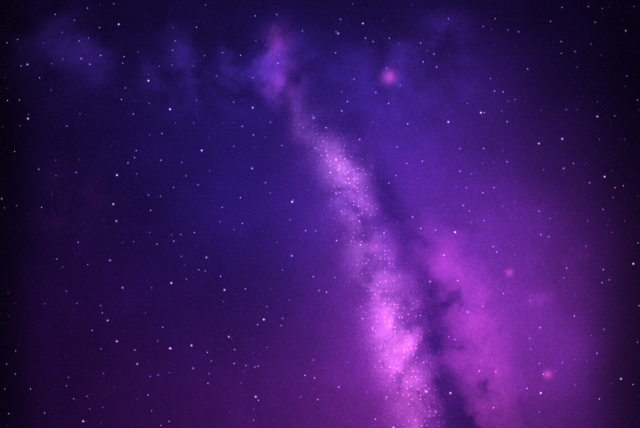
Write a Shadertoy shader that draws this texture.

```glsl
float hash(vec2 p) {
    vec3 q = fract(vec3(p.xyx) * 0.1031);
    q += dot(q, q.yzx + 33.33);
    return fract((q.x + q.y) * q.z);
}

float valueNoise(vec2 p) {
    vec2 cell = floor(p);
    vec2 f = fract(p);
    f = f * f * (3.0 - 2.0 * f);
    float low = mix(hash(cell), hash(cell + vec2(1, 0)), f.x);
    float high = mix(hash(cell + vec2(0, 1)), hash(cell + vec2(1, 1)), f.x);
    return mix(low, high, f.y);
}

float fbm(vec2 p) {
    float sum = 0.0;
    float weight = 0.5;
    for (int i = 0; i < 6; i++) {
        sum += weight * valueNoise(p);
        p = mat2(1.6, 1.2, -1.2, 1.6) * p + 7.3;
        weight *= 0.52;
    }
    return sum;
}

float glow(vec2 p, vec2 centre, vec2 radii) {
    vec2 q = (p - centre) / radii;
    return exp(-dot(q, q));
}

float ridge(float offset, float width) {
    float q = offset / width;
    return exp(-q * q);
}

float segmentDistance(vec2 p, vec2 a, vec2 b) {
    vec2 ab = b - a;
    return length(p - a - ab * clamp(dot(p - a, ab) / dot(ab, ab), 0.0, 1.0));
}

// One jittered star per cell; rarity controls how many are lit
float starLayer(vec2 p, float density, float radius, float rarity) {
    vec2 cell = floor(p * density);
    vec2 jitter = 0.2 + 0.6 * vec2(hash(cell + 11.0), hash(cell + 47.0));
    float d = length(p - (cell + jitter) / density);
    float power = smoothstep(rarity, 1.0, hash(cell + 83.0));
    return power * exp(-d * d / (radius * radius));
}

vec3 backgroundSky(vec2 p) {
    vec3 sky = vec3(0.05, 0.014, 0.125);
    sky += vec3(0.09, 0.065, 0.28) * glow(p, vec2(0.68, 0.64), vec2(0.44, 0.42));
    sky += vec3(0.34, 0.12, 0.37) * glow(p, vec2(1.06, 0.10), vec2(0.36, 0.42));
    sky += vec3(0.16, 0.06, 0.21) * glow(p, vec2(1.27, 0.32), vec2(0.24, 0.30));
    sky += vec3(0.12, 0.03, 0.13) * glow(p, vec2(0.60, -0.05), vec2(0.42, 0.30));
    sky += vec3(0.11, 0.05, 0.19) * glow(p, vec2(1.05, 0.62), vec2(0.24, 0.28));
    sky += vec3(0.05, 0.01, 0.06) * glow(p, vec2(0.22, 0.22), vec2(0.28, 0.40));
    return sky;
}

vec3 upperNebula(vec2 p, float cloud) {
    vec3 blue = vec3(0.18, 0.12, 0.38);
    float veil = glow(p, vec2(0.54, 0.84), vec2(0.17, 0.09));
    veil += 0.5 * glow(p, vec2(0.20, 0.89), vec2(0.20, 0.10));
    veil += 0.7 * glow(p, vec2(0.96, 0.82), vec2(0.13, 0.10));
    veil += 0.7 * glow(p, vec2(1.05, 0.935), vec2(0.04, 0.04));
    vec3 light = blue * veil * cloud;
    float rose = glow(p, vec2(0.66, 0.80), vec2(0.05, 0.045));
    rose += glow(p, vec2(0.645, 0.90), vec2(0.03, 0.04));
    rose += 0.3 * glow(p, vec2(0.18, 0.54), vec2(0.09, 0.06));
    return light + vec3(0.34, 0.11, 0.26) * rose * cloud;
}

void mainImage(out vec4 fragColor, in vec2 fragCoord) {
    vec2 p = fragCoord / iResolution.y;
    vec2 warp = vec2(fbm(p * 7.0 + 3.0), fbm(p * 7.0 + 19.0)) - 0.5;
    vec2 w = p + 0.07 * warp;
    float broad = fbm(w * 6.0 + 5.0);
    float detail = fbm(w * 17.0 + 31.0);
    float cloud = smoothstep(0.28, 0.72, 0.5 * (broad + detail));

    vec3 color = backgroundSky(p) * (0.8 + 0.4 * broad);
    color += upperNebula(w, cloud);

    // Galactic band curving up and to the left
    float spine = w.x - (0.98 - 0.16 * w.y - 0.24 * w.y * w.y);
    float lowerFade = 1.0 - smoothstep(0.38, 0.56, p.y);
    float reach = 1.0 - smoothstep(0.62, 0.82, p.y);
    float core = ridge(spine, mix(0.06, 0.045, p.y)) * reach;
    core *= 0.7 + 0.5 * glow(p, vec2(0.93, 0.20), vec2(0.12, 0.14));
    core += 0.35 * glow(w, vec2(0.82, 0.58), vec2(0.06, 0.07));
    color += vec3(0.09, 0.03, 0.10) * ridge(spine, 0.15) * reach;
    color += vec3(0.46, 0.30, 0.35) * core * (0.2 + 0.9 * cloud);
    float branch = ridge(spine - 0.16, 0.075) * lowerFade;
    color += vec3(0.24, 0.08, 0.16) * branch * cloud;

    // Dust lanes
    float dust = ridge(spine - 0.085, 0.04) * (1.0 - smoothstep(0.6, 0.78, p.y));
    dust += 0.6 * branch * smoothstep(0.48, 0.3, detail);
    dust += 0.4 * core * smoothstep(0.46, 0.3, detail);
    dust *= 0.5 + 0.7 * smoothstep(0.65, 0.3, broad);
    color = mix(color, color * vec3(0.48, 0.45, 0.66), clamp(dust, 0.0, 1.0));

    // Right-hand wisp and small rosy knots
    float wisp = segmentDistance(w, vec2(1.24, 0.30), vec2(1.37, 0.40));
    color += vec3(0.20, 0.08, 0.15) * ridge(wisp, 0.018) * cloud;
    float knots = glow(p, vec2(0.91, 0.82), vec2(0.017));
    knots += 0.8 * glow(p, vec2(1.28, 0.125), vec2(0.010));
    knots += 0.7 * glow(p, vec2(1.19, 0.363), vec2(0.009));
    color += vec3(0.45, 0.16, 0.30) * knots;

    // Edge falloff, fine star grain and scattered stars
    float aspect = iResolution.x / iResolution.y;
    color *= mix(0.45, 1.0, smoothstep(-0.02, 0.12, p.x));
    color *= mix(0.65, 1.0, smoothstep(0.0, 0.16, aspect - p.x));
    color *= 0.95 + 0.1 * valueNoise(p * 240.0);
    color += vec3(0.5, 0.3, 0.5) * starLayer(p, 95.0, 0.0018, 0.4) * (0.1 + core);
    color += vec3(0.55, 0.42, 0.8) * starLayer(p, 36.0, 0.0019, 0.72);
    color += vec3(0.9, 0.75, 1.0) * starLayer(p + 4.7, 15.0, 0.0025, 0.78);
    fragColor = vec4(clamp(color, 0.0, 1.0), 1.0);
}
```
